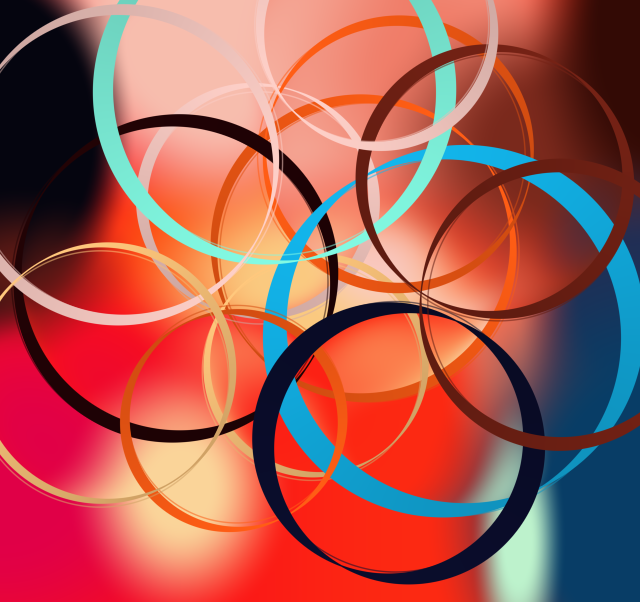
Write a Shadertoy shader that draws this background.

```glsl
// Overlapping ribbon rings that bend a field of soft, glowing colour.
#define RINGS 14
#define SPIRAL_CENTRE vec2(0.52, 0.58)
#define SPIRAL_SIZE 0.42
#define GOLDEN_ANGLE 2.39996
#define JITTER 0.03
#define BEND 0.17
#define BEND_DEPTH 0.07
#define HAIR_WIDTH 0.0022
#define SHARPNESS 1.4

// Ribbon inks: rgb and greatest width
const vec4 CYAN   = vec4(0.07, 0.70, 0.91, 0.045);
const vec4 MINT   = vec4(0.50, 0.96, 0.87, 0.034);
const vec4 PINK   = vec4(0.98, 0.80, 0.77, 0.020);
const vec4 CREAM  = vec4(0.99, 0.77, 0.48, 0.014);
const vec4 ORANGE = vec4(0.99, 0.36, 0.08, 0.018);
const vec4 BROWN  = vec4(0.45, 0.13, 0.08, 0.023);
const vec4 SOOT   = vec4(0.13, 0.01, 0.02, 0.024);
const vec4 NAVY   = vec4(0.04, 0.05, 0.17, 0.040);
const vec4 INKS[RINGS] = vec4[RINGS](ORANGE, PINK, CREAM, ORANGE, SOOT, CYAN, MINT,
                                     ORANGE, BROWN, PINK, NAVY, PINK, CREAM, BROWN);

struct Ring { vec2 centre; float radius; float tilt; };

float hash(float n) {
    n = fract(n * 0.1031);
    n *= n + 33.33;
    n *= n + n;
    return fract(n);
}

// Rings follow a jittered golden spiral
Ring makeRing(int i) {
    float n = float(i), seed = n * 7.3 + 2.0;
    float angle = n * GOLDEN_ANGLE;
    float reach = SPIRAL_SIZE * sqrt((n + 0.5) / float(RINGS));
    vec2 jitter = vec2(hash(seed), hash(seed + 1.7)) - 0.5;
    Ring ring;
    ring.centre = SPIRAL_CENTRE + reach * vec2(cos(angle), sin(angle)) + JITTER * jitter;
    ring.radius = 0.14 + 2.0 * INKS[i].a + 0.09 * hash(seed + 3.1);
    ring.tilt = 6.2832 * hash(seed + 4.9);
    return ring;
}

// Lay a soft-edged ellipse over the colour
void glow(inout vec3 colour, vec2 p, vec2 centre, vec2 size, float soft, vec3 ink) {
    float d = length((p - centre) / size);
    colour = mix(colour, ink, 1.0 - smoothstep(1.0 - soft, 1.0 + soft, d));
}

vec3 colourField(vec2 p) {
    vec3 c = mix(vec3(0.99, 0.16, 0.07), vec3(0.98, 0.06, 0.10), smoothstep(0.7, 0.2, p.x));
    // Warm left and centre
    glow(c, p, vec2(0.00, 0.20), vec2(0.28, 0.24), 0.6, vec3(0.88, 0.00, 0.28));
    glow(c, p, vec2(0.33, 0.60), vec2(0.15, 0.12), 0.6, vec3(0.99, 0.32, 0.08));
    glow(c, p, vec2(0.52, 0.52), vec2(0.22, 0.14), 0.5, vec3(0.98, 0.79, 0.50));
    glow(c, p, vec2(0.63, 0.56), vec2(0.08, 0.07), 0.8, vec3(0.98, 0.80, 0.76));
    glow(c, p, vec2(0.30, 0.19), vec2(0.12, 0.15), 0.6, vec3(0.98, 0.83, 0.60));
    glow(c, p, vec2(0.84, 0.44), vec2(0.07, 0.16), 0.7, vec3(0.95, 0.44, 0.33));
    // Pale top, fading into brown
    glow(c, p, vec2(0.47, 0.98), vec2(0.39, 0.31), 0.3, vec3(0.97, 0.74, 0.68));
    glow(c, p, vec2(0.72, 0.88), vec2(0.20, 0.22), 0.7, vec3(0.94, 0.49, 0.41));
    glow(c, p, vec2(0.95, 0.76), vec2(0.24, 0.18), 0.5, vec3(0.48, 0.16, 0.11));
    glow(c, p, vec2(1.10, 0.95), vec2(0.17, 0.30), 0.4, vec3(0.20, 0.04, 0.02));
    // Dark sides
    glow(c, p, vec2(-0.05, 0.77), vec2(0.24, 0.30), 0.16, vec3(0.02, 0.02, 0.06));
    glow(c, p, vec2(0.04, 0.55), vec2(0.11, 0.08), 0.8, vec3(0.36, 0.10, 0.08));
    glow(c, p, vec2(1.03, 0.50), vec2(0.12, 0.18), 0.5, vec3(0.13, 0.18, 0.33));
    glow(c, p, vec2(1.08, 0.15), vec2(0.27, 0.34), 0.4, vec3(0.03, 0.24, 0.40));
    glow(c, p, vec2(0.86, 0.10), vec2(0.05, 0.16), 0.6, vec3(0.74, 0.95, 0.80));
    return c;
}

float stroke(float d, float halfWidth, float pixel) {
    float edge = max(halfWidth, 0.5 * pixel);
    return 1.0 - smoothstep(edge - 0.5 * pixel, edge + 0.5 * pixel, abs(d));
}

void mainImage(out vec4 fragColor, in vec2 fragCoord) {
    vec2 p = fragCoord / iResolution.y;
    // Keep the layout's proportions on any canvas
    p.x *= 1.0622 * iResolution.y / iResolution.x;
    float pixel = SHARPNESS / iResolution.y;

    // Each rim shifts the field: crisp at the circle, fading inward
    vec2 bent = p;
    for (int i = 0; i < RINGS; i++) {
        Ring ring = makeRing(i);
        vec2 rel = p - ring.centre;
        float dist = length(rel), depth = ring.radius - dist;
        vec2 axis = vec2(cos(ring.tilt), sin(ring.tilt));
        float lobe = max(dot(rel, axis) / ring.radius, 0.0);
        float inside = smoothstep(-0.5 * pixel, 0.5 * pixel, depth);
        bent -= axis * BEND * lobe * lobe * inside * exp(-max(depth, 0.0) / BEND_DEPTH);
    }
    vec3 colour = colourField(bent);

    // Ribbons swell and pinch twice a turn, each with a hairline beside it
    for (int i = 0; i < RINGS; i++) {
        Ring ring = makeRing(i);
        vec4 ink = INKS[i];
        vec2 rel = p - ring.centre;
        float turn = atan(rel.y, rel.x) + ring.tilt;
        float halfWidth = 0.5 * ink.a * (0.06 + 0.94 * abs(sin(turn)));
        vec3 shade = ink.rgb * (0.92 + 0.10 * cos(turn));
        vec2 slip = 0.012 * vec2(cos(ring.tilt), sin(ring.tilt));
        float hair = stroke(length(rel - slip) - ring.radius, 0.5 * HAIR_WIDTH, pixel);
        colour = mix(colour, shade, 0.55 * hair);
        colour = mix(colour, shade, stroke(length(rel) - ring.radius, halfWidth, pixel));
    }
    fragColor = vec4(clamp(colour, 0.0, 1.0), 1.0);
}
```
